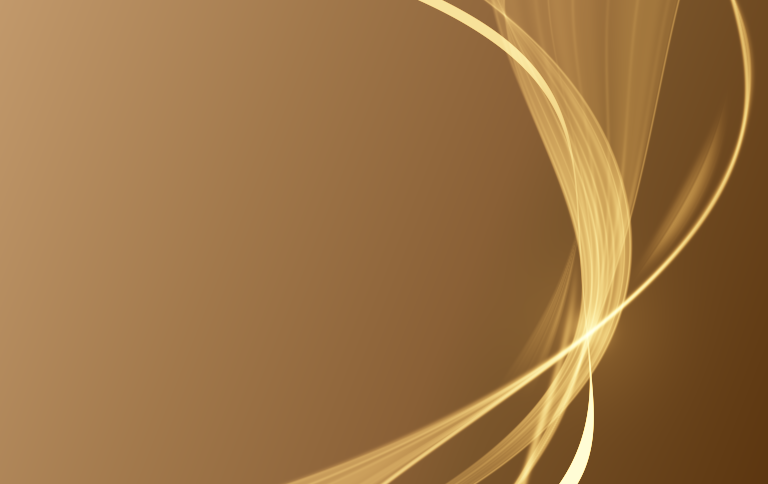
This background is drawn by a Shadertoy shader. Its source:

```glsl
// Golden ribbons of light sweeping over a brown diagonal gradient.
// Each ribbon edge is a quartic x(v) through five evenly spaced heights, v = 0 at the top;
// translucent sheets and bundles of fine strands add up to one exposure value.

struct Curve { vec4 k; float end; };

float hash(float n) {
    n = fract(n * 0.1031);
    n *= n + 33.33;
    return fract(n * (n + n));
}

float noise(float x) {
    float i = floor(x), f = fract(x);
    return mix(hash(i), hash(i + 1.0), f * f * (3.0 - 2.0 * f));
}

// Newton interpolation through the five knots of a curve
float curveX(Curve c, float v) {
    float s = v * 4.0;
    vec4 d1 = vec4(c.k.yzw, c.end) - c.k;
    vec3 d2 = d1.yzw - d1.xyz;
    vec2 d3 = d2.yz - d2.xy;
    float d4 = d3.y - d3.x;
    return c.k.x + s * (d1.x + (s - 1.0) / 2.0 * (d2.x
         + (s - 2.0) / 3.0 * (d3.x + (s - 3.0) / 4.0 * d4)));
}

// Signed distance to a curve in canvas heights, positive on its right
float gap(vec2 p, Curve c) {
    float aspect = iResolution.x / iResolution.y;
    float x = curveX(c, p.y);
    float slope = (curveX(c, p.y + 0.002) - x) * aspect / 0.002;
    return (p.x - x) * aspect / sqrt(1.0 + slope * slope);
}

float line(float d, float width) {
    width = max(width, 0.8 / iResolution.y);
    return exp(-d * d / (width * width));
}

// Rises over a..b and falls over c..d
float span(float v, float a, float b, float c, float d) {
    return smoothstep(a, b, v) * (1.0 - smoothstep(c, d, v));
}

// Streaked translucent fill between two curves
float sheet(vec2 p, Curve a, Curve b, float seed, float soft) {
    float l = gap(p, a), r = -gap(p, b);
    float inside = max(min(l, r), min(-l, -r));
    float sum = l + r;
    float t = clamp(l / (abs(sum) < 1e-4 ? 1e-4 : sum), 0.0, 1.0);
    float streak = 0.45 + 0.6 * noise(t * 5.0 + seed) + 0.25 * noise(t * 17.0 + seed);
    return smoothstep(-0.001, soft, inside) * streak;
}

// Fine strands scattered between two curves
float bundle(vec2 p, Curve a, Curve b, int count, float seed) {
    float sum = 0.0;
    for (int i = 0; i < count; i++) {
        float n = float(i) + seed;
        float t = (float(i) + hash(n * 7.0)) / float(count);
        Curve c = Curve(mix(a.k, b.k, t), mix(a.end, b.end, t));
        float width = mix(0.0015, 0.006, pow(hash(n * 3.0 + 5.0), 2.0));
        float glow = 0.3 + 0.7 * noise(p.y * 5.0 + n * 9.0);
        sum += line(gap(p, c), width) * glow;
    }
    return sum;
}

vec3 backdrop(float t) {
    vec3 c = mix(vec3(0.76, 0.60, 0.42), vec3(0.635, 0.472, 0.295), smoothstep(-0.33, 0.33, t) * 2.0 - 1.0);
    c = mix(vec3(0.76, 0.60, 0.42), vec3(0.635, 0.472, 0.295), clamp(t / 0.333, 0.0, 1.0));
    c = mix(c, vec3(0.54, 0.375, 0.21), clamp((t - 0.333) / 0.267, 0.0, 1.0));
    c = mix(c, vec3(0.48, 0.335, 0.17), clamp((t - 0.6) / 0.08, 0.0, 1.0));
    return mix(c, vec3(0.36, 0.21, 0.06), clamp((t - 0.68) / 0.32, 0.0, 1.0));
}

void mainImage(out vec4 fragColor, in vec2 fragCoord) {
    vec2 p = fragCoord / iResolution.xy;
    p.y = 1.0 - p.y;
    float v = p.y;

    Curve coreL = Curve(vec4(0.658, 0.695, 0.751, 0.733), 0.579);
    Curve coreR = Curve(vec4(0.632, 0.777, 0.822, 0.779), 0.618);
    Curve sweepL = Curve(vec4(0.957, 0.971, 0.889, 0.710), 0.371);
    Curve sweepR = Curve(vec4(0.954, 0.969, 0.893, 0.719), 0.501);
    Curve fanL = Curve(vec4(0.638, 0.694, 0.751, 0.755), 0.677);
    Curve fanR = Curve(vec4(0.884, 0.850, 0.812, 0.755), 0.671);
    Curve plumeL = Curve(vec4(0.970, 0.925, 0.842, 0.760), 0.720);
    Curve plumeR = Curve(vec4(0.957, 0.950, 0.884, 0.720), 0.520);
    Curve veilL = Curve(vec4(0.750, 0.760, 0.745, 0.667), 0.560);
    Curve veilR = Curve(vec4(0.750, 0.765, 0.753, 0.712), 0.620);
    Curve bright = Curve(vec4(0.560, 0.732, 0.755, 0.768), 0.740);
    Curve gold = Curve(vec4(0.710, 0.729, 0.750, 0.729), 0.681);

    // Translucent sheets
    float light = sheet(p, fanL, fanR, 3.0, 0.006) * mix(0.2, 0.3, v);
    light += sheet(p, coreL, coreR, 11.0, 0.004) * (0.18 + 0.42 * span(v, 0.15, 0.5, 0.75, 1.0));
    light += sheet(p, sweepL, sweepR, 23.0, 0.004) * (0.25 + 0.2 * smoothstep(0.8, 1.0, v));
    light += sheet(p, plumeL, plumeR, 31.0, 0.04) * 0.5 * span(v, 0.15, 0.42, 0.46, 0.6);
    light += sheet(p, veilL, veilR, 41.0, 0.008) * 0.28 * span(v, 0.42, 0.56, 0.62, 0.83);

    // Fine strands and lit edges
    light += bundle(p, coreL, coreR, 11, 2.0) * (0.12 + 0.4 * span(v, 0.1, 0.55, 0.72, 1.0));
    light += bundle(p, fanL, fanR, 7, 50.0) * (0.1 + 0.3 * smoothstep(0.2, 0.65, v));
    light += bundle(p, sweepL, sweepR, 5, 80.0) * (0.25 + 0.4 * span(v, 0.45, 0.68, 0.75, 1.0));
    light += line(gap(p, fanR), 0.002) * 0.35;
    light += line(gap(p, coreR), 0.002) * 0.35;
    light += line(gap(p, sweepR), 0.0035) * (0.6 + 0.5 * smoothstep(0.5, 0.7, v));
    light += line(gap(p, gold), 0.007) * 0.9 * smoothstep(0.5, 0.9, v);

    // Bright tapering ribbon, broad at both ends
    float head = 1.0 - smoothstep(0.05, 0.36, v), tail = smoothstep(0.76, 1.0, v);
    float halfWidth = 0.002 + 0.009 * head + 0.014 * tail;
    float body = 1.0 - smoothstep(halfWidth - 0.002, halfWidth + 0.001, abs(gap(p, bright)));
    light += body * (0.45 + 1.1 * head + 3.5 * smoothstep(0.68, 0.85, v));

    // Glow where the ribbons cross
    vec2 knot = (p - vec2(0.768, 0.682)) * vec2(iResolution.x / iResolution.y, 1.0);
    light += 0.7 * exp(-dot(knot, knot) / 0.0012) + 0.1 * exp(-dot(knot, knot) / 0.02);

    vec3 color = backdrop(p.x * 0.8 + v * 0.2);
    color = 1.0 - (1.0 - color) * exp(-light * vec3(1.7, 1.05, 0.42));
    fragColor = vec4(color, 1.0);
}
```
